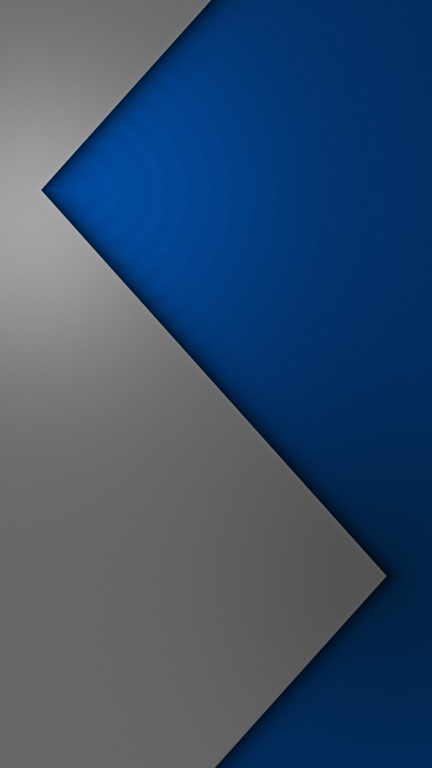
Give the GLSL for this background, as a WebGL 2 fragment shader.

```glsl
#version 300 es
precision highp float;
// Grey metal sheet with a zigzag edge lying over a deep blue panel.
// The edge is a triangle wave; segment distances shape its shadow and rim,
// and soft radial falloffs light both surfaces. Units: canvas height = 1.

uniform vec2 u_resolution;
out vec4 outColor;

// Zigzag corners
const vec2 NOTCH = vec2(0.0535, 0.7526);
const vec2 TIP = vec2(0.5035, 0.2500);

// Grey sheet
const float GREY_BASE = 0.405;
const float GREY_GLOW = 0.235;
const float GREY_SHADE = 0.085;
const vec2 GREY_GLOW_AT = vec2(0.040, 0.715);
const vec2 GREY_GLOW_SIZE = vec2(0.200, 0.205);
const float RIM_LIGHT = 0.06;
const float RIM_WIDTH = 0.0025;

// Blue panel
const vec3 BLUE_BRIGHT = vec3(0.008, 0.290, 0.620);
const vec3 BLUE_BASE = vec3(0.010, 0.176, 0.375);
const vec3 BLUE_DARK = vec3(0.010, 0.135, 0.270);
const vec2 BLUE_GLOW_AT = vec2(0.110, 0.750);
const float BLUE_GLOW_SIZE = 0.270;
const vec2 BLUE_SHADE_AT = vec2(0.510, 0.240);
const vec2 BLUE_SHADE_SIZE = vec2(0.200, 0.200);
const float RING_COUNT = 34.0;
const float RING_STRENGTH = 0.018;
const float SHADOW_WIDTH = 0.012;
const float SHADOW_DEPTH = 0.70;
const float GRAIN = 0.008;

float hash(vec2 p) {
  return fract(sin(dot(p, vec2(127.1, 311.7))) * 43758.55);
}

float falloff(vec2 offset, vec2 size) {
  vec2 q = offset / size;
  return exp(-dot(q, q));
}

float segmentDistance(vec2 p, vec2 a, vec2 b) {
  vec2 ab = b - a;
  float t = clamp(dot(p - a, ab) / dot(ab, ab), 0.0, 1.0);
  return length(p - a - ab * t);
}

// Positive over the blue panel, negative over the grey sheet
float zigzagDistance(vec2 p) {
  vec2 span = NOTCH - TIP;
  float fold = abs(mod(p.y - TIP.y + span.y, 2.0 * span.y) - span.y) / span.y;
  float edgeX = mix(TIP.x, NOTCH.x, fold);
  vec2 mirrored = vec2(-span.x, span.y);
  float d = segmentDistance(p, TIP, NOTCH);
  d = min(d, segmentDistance(p, NOTCH, NOTCH + mirrored));
  d = min(d, segmentDistance(p, TIP, TIP - mirrored));
  return p.x < edgeX ? -d : d;
}

vec3 greySheet(vec2 p, float d) {
  float glow = falloff(p - GREY_GLOW_AT, GREY_GLOW_SIZE);
  float shade = falloff(p - TIP, vec2(0.22, 0.26));
  float grey = GREY_BASE + GREY_GLOW * glow - GREY_SHADE * shade;
  grey += RIM_LIGHT * exp(d / RIM_WIDTH) * smoothstep(0.05, 0.3, p.y);
  return vec3(grey);
}

vec3 bluePanel(vec2 p, float d) {
  float radius = length(p - BLUE_GLOW_AT);
  float glow = falloff(vec2(radius, 0.0), vec2(BLUE_GLOW_SIZE));
  float shade = falloff(p - BLUE_SHADE_AT, BLUE_SHADE_SIZE);
  vec3 color = mix(BLUE_BASE, BLUE_BRIGHT, glow);
  color = mix(color, BLUE_DARK, shade);
  // Faint concentric bands around the glow
  float ring = sin(radius * RING_COUNT * 6.2832);
  color *= 1.0 + RING_STRENGTH * ring * smoothstep(0.5, 0.15, radius);
  // Contact shadow cast by the sheet
  return color * (1.0 - SHADOW_DEPTH * exp(-max(d, 0.0) / SHADOW_WIDTH));
}

void main() {
  vec2 p = gl_FragCoord.xy / u_resolution.y;
  p.x *= 0.5625 * u_resolution.y / u_resolution.x;
  float d = zigzagDistance(p);
  float pixel = 1.0 / u_resolution.y;
  float cover = smoothstep(-0.75 * pixel, 0.75 * pixel, d);
  vec3 color = mix(greySheet(p, min(d, 0.0)), bluePanel(p, d), cover);
  color += GRAIN * (hash(floor(p * 512.0)) - 0.5);
  outColor = vec4(clamp(color, 0.0, 1.0), 1.0);
}
```
